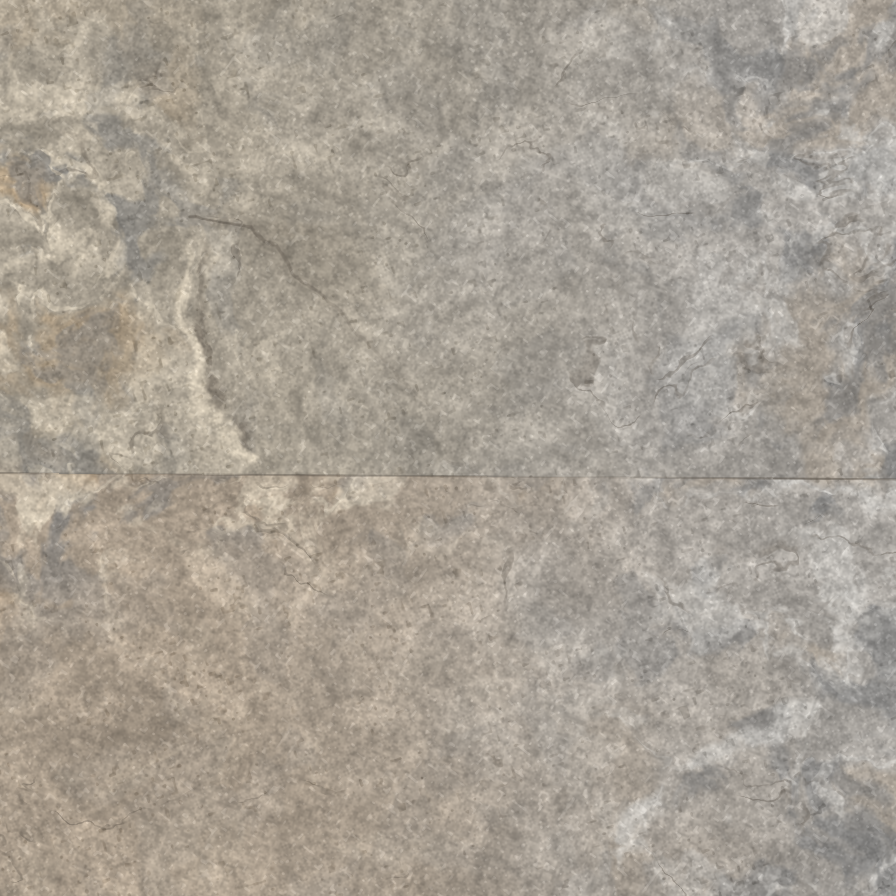
Reproduce this texture procedurally as a WebGL 2 fragment shader.

```glsl
#version 300 es
precision highp float;
// Two weathered stone slabs, one above the other, with pale veins and a hairline seam.

#define SEAM_Y 0.472
#define SEAM_TILT 0.007
#define SEAM_WIDTH 0.0012
#define WARP 0.17
#define CLOUD 0.13
#define MOTTLE 0.34
#define GRAIN 0.42
#define FLAKE 0.75
#define VEIN_STRENGTH 0.70
#define CRACK_STRENGTH 0.32

uniform vec2 u_resolution;
out vec4 fragColor;

const vec3 WARM = vec3(0.655, 0.602, 0.537);
const vec3 OLIVE = vec3(0.648, 0.615, 0.558);
const vec3 COOL = vec3(0.650, 0.634, 0.612);
const vec3 CREAM = vec3(0.850, 0.805, 0.725);
const vec3 PALE = vec3(0.785, 0.775, 0.755);
const vec3 OCHRE = vec3(0.740, 0.610, 0.450);
const vec3 SLATE = vec3(0.455, 0.462, 0.470);
const vec3 UMBER = vec3(0.350, 0.320, 0.285);
const mat2 TURN = mat2(0.8, 0.6, -0.6, 0.8);

float hash(vec2 p) {
    vec3 q = fract(vec3(p.xyx) * 0.1031);
    q += dot(q, q.yzx + 33.33);
    return fract((q.x + q.y) * q.z);
}

float noise(vec2 p) {
    vec2 i = floor(p), f = fract(p);
    f = f * f * (3.0 - 2.0 * f);
    return mix(mix(hash(i), hash(i + vec2(1, 0)), f.x),
               mix(hash(i + vec2(0, 1)), hash(i + vec2(1, 1)), f.x), f.y);
}

float fbm(vec2 p) {
    float sum = 0.0, amp = 0.516;
    for (int i = 0; i < 5; i++) {
        sum += amp * noise(p);
        p = 2.0 * TURN * p + 17.3;
        amp *= 0.5;
    }
    return sum;
}

float segment(vec2 p, vec2 a, vec2 b) {
    vec2 d = b - a;
    return length(p - a - d * clamp(dot(p - a, d) / dot(d, d), 0.0, 1.0));
}

// Soft line: 1 on the line, falling to 0 at the given width
float line(float dist, float width) {
    return 1.0 - smoothstep(0.2 * width, width, abs(dist));
}

// Soft elliptical region
float region(vec2 p, vec2 centre, vec2 size) {
    vec2 d = (p - centre) / size;
    return exp(-dot(d, d));
}

void main() {
    vec2 uv = gl_FragCoord.xy / u_resolution;
    float seamDist = uv.y - SEAM_Y + SEAM_TILT * uv.x;
    float upper = step(0.0, seamDist);
    vec2 p = uv + upper * vec2(7.3, 3.1);

    // Warped stone coordinates, different in each slab
    vec2 warp = vec2(fbm(p * 5.0), fbm(p * 5.0 + 19.0)) - 0.5;
    vec2 ripple = vec2(fbm(p * 24.0), fbm(p * 24.0 + 41.0)) - 0.5;
    vec2 stone = p + WARP * warp + 0.025 * ripple;
    vec2 bent = uv + 0.10 * warp + 0.05 * ripple;
    float cloud = fbm(stone * 6.0);
    float mottle = fbm(stone * 30.0 + 5.0);
    float patches = fbm(stone * 10.0 + 31.0);

    // Warm left side passing to a cool right side
    vec3 color = mix(mix(WARM, OLIVE, upper), COOL,
                     smoothstep(0.25, 1.0, uv.x + 0.4 * (cloud - 0.5) + 0.06 * upper));
    color *= 1.0 + CLOUD * (cloud - 0.5) + MOTTLE * (mottle - 0.5);

    // Busy zones: upper left corner, right edge, strip below the seam
    float left = region(uv, vec2(0.05, 0.73), vec2(0.17, 0.20))
               + 0.8 * region(uv, vec2(0.05, 0.40), vec2(0.08, 0.09));
    float right = smoothstep(0.58, 0.92, uv.x + 0.15 * warp.x);
    float strip = region(uv, vec2(0.35, 0.435), vec2(0.24, 0.035)) * (1.0 - upper);
    float busy = clamp(left + 0.75 * right + 0.9 * strip, 0.0, 1.0);

    // Stains, slate blotches and pale flakes
    color = mix(color, OCHRE, 0.5 * (left + 0.3 * right + 0.5 * strip) * smoothstep(0.50, 0.64, patches));
    float blotch = smoothstep(0.52, 0.66, fbm(stone * 19.0 + 53.0));
    color = mix(color, SLATE, (0.10 + 0.50 * busy) * blotch);
    vec3 light = mix(CREAM, PALE, smoothstep(0.3, 0.8, uv.x));
    float flake = smoothstep(0.53, 0.64, fbm(stone * 18.0 + 71.0));
    color = mix(color, light, FLAKE * (0.15 + 0.85 * busy) * flake);

    // Scattered pale veins and dark cracks along noise contours
    float veins = line(patches - 0.5, 0.030) * smoothstep(0.42, 0.60, mottle + 0.10 * busy);
    color = mix(color, light, VEIN_STRENGTH * veins * (0.18 + 0.82 * busy));
    float cracks = line(fbm(stone * vec2(6.0, 11.0) + 87.0) - 0.5, 0.016);
    cracks *= smoothstep(0.52, 0.66, fbm(p * 9.0 + 11.0) + 0.08 * busy) * smoothstep(0.38, 0.58, mottle);
    color = mix(color, UMBER, CRACK_STRENGTH * cracks);

    // Large vein curving down to the seam, with broken dark shading beside it
    float bend = 0.15 * exp(-(bent.y - 0.46) / 0.04);
    float curve = (bent.x - 0.20 - bend) / sqrt(1.0 + 625.0 * bend * bend);
    float reach = upper * (1.0 - smoothstep(0.68, 0.76, uv.y));
    color = mix(color, UMBER, 0.5 * reach * line(curve - 0.018, 0.026) * smoothstep(0.44, 0.62, mottle));
    float ribbon = line(curve, 0.007 + 0.016 * patches) * smoothstep(0.25, 0.48, mottle);
    color = mix(color, CREAM, 0.85 * reach * ribbon);

    // Pale arc in the lower right
    float arc = min(segment(bent, vec2(0.68, 0.01), vec2(0.80, 0.15)),
                min(segment(bent, vec2(0.80, 0.15), vec2(0.92, 0.19)),
                    segment(bent, vec2(0.92, 0.19), vec2(0.97, 0.36))));
    color = mix(color, PALE, 0.65 * line(arc, 0.022) * smoothstep(0.35, 0.55, mottle));

    // Faint diagonal crack in the upper slab, fading toward its lower end
    vec2 slip = uv + 0.04 * warp + 0.02 * ripple;
    float diagonal = min(segment(slip, vec2(0.21, 0.755), vec2(0.29, 0.735)),
                         segment(slip, vec2(0.29, 0.735), vec2(0.50, 0.54)));
    float fade = 1.0 - 0.75 * smoothstep(0.24, 0.46, uv.x);
    color = mix(color, UMBER, fade * (0.38 * line(diagonal, 0.003) + 0.16 * line(diagonal, 0.016)));

    // Fine grain in turned layers, with light specks and dark pits
    vec2 turned = TURN * uv;
    float grain = 0.30 * noise(turned * 95.0) + 0.35 * noise(TURN * turned * 190.0 + 9.0)
                + 0.35 * noise(TURN * TURN * turned * 370.0 + 23.0);
    color *= 1.0 + GRAIN * (grain - 0.5);
    color += 0.07 * smoothstep(0.72, 0.95, noise(turned * 210.0 + 63.0));
    color -= 0.09 * smoothstep(0.74, 0.95, noise(TURN * turned * 180.0 + 27.0)) * smoothstep(0.4, 0.6, mottle);

    // Hairline seam, worn unevenly along its length
    float seam = line(seamDist, SEAM_WIDTH + 0.7 / u_resolution.y);
    color = mix(color, UMBER, seam * (0.10 + 0.45 * noise(vec2(uv.x * 14.0, 3.0))));

    fragColor = vec4(clamp(color, 0.0, 1.0), 1.0);
}
```
